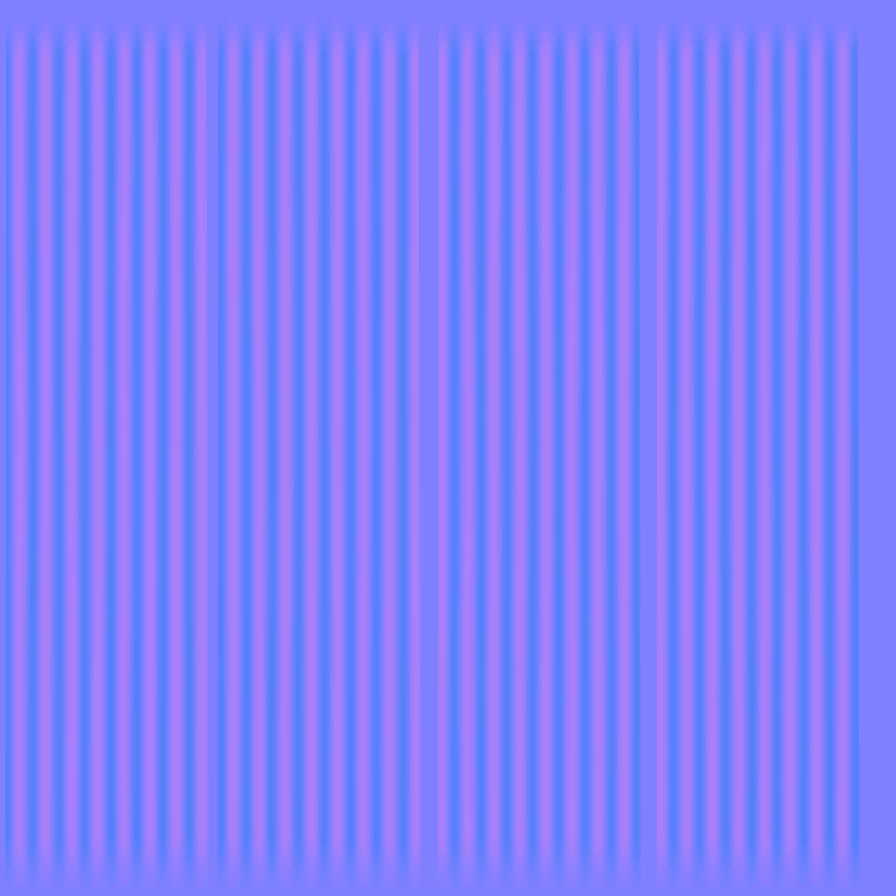
A three.js fragment shader for this texture map:

```glsl
// Tangent-space normal map of four upright panels with fine vertical corrugation.
varying vec2 vUv;

vec2 gradientAt(vec2 cell) {
  float angle = 6.2832 * fract(sin(dot(cell, vec2(127.1, 311.7))) * 43758.5);
  return vec2(cos(angle), sin(angle));
}

float gradientNoise(vec2 p) {
  vec2 cell = floor(p);
  vec2 f = p - cell;
  vec2 w = f * f * (3.0 - 2.0 * f);
  float low = mix(dot(gradientAt(cell), f),
                  dot(gradientAt(cell + vec2(1.0, 0.0)), f - vec2(1.0, 0.0)), w.x);
  float high = mix(dot(gradientAt(cell + vec2(0.0, 1.0)), f - vec2(0.0, 1.0)),
                   dot(gradientAt(cell + vec2(1.0, 1.0)), f - vec2(1.0, 1.0)), w.x);
  return mix(low, high, w.y);
}

// Soft-edged interval from a to b
float band(float x, float a, float b) {
  return smoothstep(a - 0.0008, a + 0.0008, x) * (1.0 - smoothstep(b - 0.0008, b + 0.0008, x));
}

// Sideways slope of the ribs, with one crest of the slope at the given x
float ribSlope(vec2 p, float crest) {
  float wobble = 0.05 * gradientNoise(vec2(p.x * 34.4, p.y * 3.0));
  float phase = 6.2832 * ((p.x - crest) / 0.0291 + wobble);
  return 0.33 * cos(phase - 0.12 * sin(phase));
}

void main() {
  vec4 panelLeft = vec4(0.0070, 0.2435, 0.4896, 0.7337);
  vec4 slopeCrest = vec4(0.0221, 0.2604, 0.5221, 0.7660);
  float drop = 1.0 - vUv.y;

  // Panels widen slightly toward the bottom
  float slope = 0.0;
  for (int i = 0; i < 4; i++) {
    float left = panelLeft[i] - 0.001 * drop;
    float right = panelLeft[i] + 0.2235 + 0.0025 * drop;
    slope += band(vUv.x, left, right) * ribSlope(vUv, slopeCrest[i]);
  }

  // Ribs flatten out at both ends
  float topFade = smoothstep(0.0, 0.055, 0.986 - vUv.y);
  float bottomFade = mix(0.2, 1.0, smoothstep(0.0, 0.06, vUv.y - 0.011));
  slope *= topFade * bottomFade * band(vUv.y, 0.011, 0.986);

  vec3 normal = vec3(slope, 0.0, sqrt(1.0 - slope * slope));
  gl_FragColor = vec4(0.5 + 0.5 * normal, 1.0);
}
```
